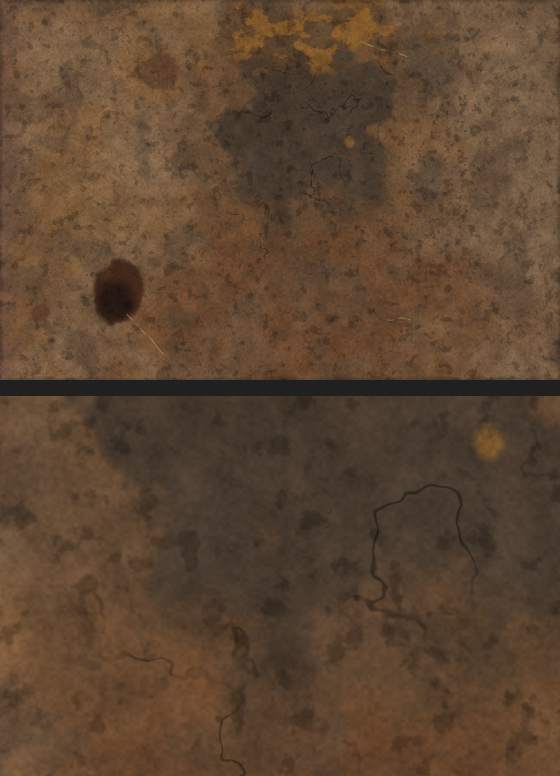
Top: the whole. Bottom: its middle third, enlarged.
This texture is drawn by a Shadertoy shader. Its source:

```glsl
// A weathered brown leather or rusted sheet with a large soot stain, a burn and flaked ochre.
// Layered fbm noise tints the ground; noise-warped ellipses make stains, and cell grids
// scatter the spots. Ridged noise draws cracks, and fine value noise adds grain.

float hash(vec2 p) {
    vec3 q = fract(vec3(p.xyx) * 0.1031);
    q += dot(q, q.yzx + 33.33);
    return fract((q.x + q.y) * q.z);
}

float noise(vec2 p) {
    vec2 i = floor(p), f = fract(p);
    f = f * f * (3.0 - 2.0 * f);
    return mix(mix(hash(i), hash(i + vec2(1, 0)), f.x),
               mix(hash(i + vec2(0, 1)), hash(i + vec2(1, 1)), f.x), f.y);
}

float fbm(vec2 p) {
    float sum = 0.0, amp = 0.5;
    for (int i = 0; i < 5; i++) {
        sum += amp * noise(p);
        p = mat2(1.6, 1.2, -1.2, 1.6) * p + 17.3;
        amp *= 0.5;
    }
    return sum / 0.97;
}

// Ellipse with a ragged outline: 1 inside, 0 outside
float blot(vec2 p, vec2 center, vec2 radius, float ragged, float soft) {
    float warp = fbm(p * 13.0 + center * 40.0) - 0.5;
    float d = length((p - center) / radius) - 1.0 + ragged * warp;
    return 1.0 - smoothstep(-soft, soft, d);
}

// One round speck per cell, kept with the given chance
float specks(vec2 p, float scale, float chance) {
    p = p * scale + 0.35 * vec2(noise(p * scale * 2.5), noise(p * scale * 2.5 + 50.0));
    vec2 cell = floor(p);
    vec2 center = 0.3 + 0.4 * vec2(hash(cell + 3.1), hash(cell + 8.7));
    float radius = mix(0.07, 0.24, hash(cell + 21.0));
    float disc = 1.0 - smoothstep(radius * 0.6, radius * 1.2, length(fract(p) - center));
    return disc * step(hash(cell + 40.0), chance);
}

// Thin tapered scratch from a to b, broken up by noise
float scratch(vec2 p, vec2 a, vec2 b) {
    p.y += 0.008 * (noise(p * 35.0) - 0.5);
    float t = clamp(dot(p - a, b - a) / dot(b - a, b - a), 0.0, 1.0);
    float d = length(p - mix(a, b, t));
    return (1.0 - smoothstep(0.0005, 0.0032, d)) * smoothstep(0.2, 0.6, noise(p * 70.0));
}

void mainImage(out vec4 fragColor, in vec2 fragCoord) {
    vec2 p = fragCoord / iResolution.y;
    float width = iResolution.x / iResolution.y;
    float broad = fbm(p * 3.0 + 4.0);
    float mottle = fbm(p * 9.0 + 31.0);
    float fine = fbm(p * 32.0 + 70.0);

    // Ground: tan, with warm rust to the left and below, greyer to the right
    vec3 color = mix(vec3(0.41, 0.305, 0.215), vec3(0.51, 0.395, 0.285),
                     smoothstep(0.3, 0.7, 0.5 * broad + 0.5 * mottle));
    float rust = smoothstep(0.45, 0.68, fbm(p * 5.0 + 90.0) + 0.1 * (1.0 - p.x));
    color = mix(color, vec3(0.49, 0.335, 0.19), 0.6 * rust);
    color = mix(color, vec3(0.45, 0.365, 0.28), 0.55 * smoothstep(0.85, 1.45, p.x + 0.4 * (broad - 0.5)));
    float lower = blot(p, vec2(0.82, 0.2), vec2(0.45, 0.32), 0.8, 0.7);
    color = mix(color, vec3(0.38, 0.265, 0.18), 0.6 * lower);
    color = mix(color, vec3(0.40, 0.24, 0.14), 0.45 * lower * smoothstep(0.48, 0.64, fbm(p * 8.0)));
    color = mix(color, vec3(0.50, 0.39, 0.28), 0.4 * blot(p, vec2(0.32, 0.48), vec2(0.24, 0.2), 1.2, 0.6));

    // Small dull patches and dark specks, densest right of the stain
    float patches = smoothstep(0.56, 0.66, fbm(p * 11.0 + 140.0));
    color = mix(color, vec3(0.34, 0.265, 0.205), 0.5 * patches);
    float crowd = blot(p, vec2(1.08, 0.62), vec2(0.18, 0.28), 0.6, 0.5);
    for (int i = 0; i < 3; i++) {
        float scale = 14.0 * exp2(float(i));
        float dots = specks(p + float(i) * 5.3, scale, 0.1 + 0.4 * crowd);
        color = mix(color, vec3(0.27, 0.205, 0.16), dots * (0.35 + 0.25 * crowd));
    }
    float grey = blot(p, vec2(0.50, 0.59), vec2(0.045, 0.045), 1.4, 0.25)
               + blot(p, vec2(1.13, 0.53), vec2(0.035, 0.06), 1.4, 0.3)
               + blot(p, vec2(1.07, 0.79), vec2(0.10, 0.09), 1.4, 0.5);
    color = mix(color, vec3(0.33, 0.27, 0.215), 0.6 * min(grey, 1.0));
    color = mix(color, vec3(0.35, 0.235, 0.17), 0.7 * blot(p, vec2(0.42, 0.81), vec2(0.05, 0.04), 1.6, 0.15));
    color = mix(color, vec3(0.34, 0.20, 0.15), 0.6 * blot(p, vec2(0.11, 0.18), vec2(0.025, 0.025), 1.5, 0.25));

    // Large soot stain: crisp above, fading out below, with a rusty fringe
    float fade = mix(0.4, 0.09, smoothstep(0.42, 0.62, p.y));
    float halo = blot(p, vec2(0.80, 0.66), vec2(0.27, 0.27), 1.3, 0.3);
    float soot = blot(p, vec2(0.81, 0.66), vec2(0.205, 0.225), 1.2, fade);
    color = mix(color, vec3(0.37, 0.27, 0.185), 0.6 * halo);
    color = mix(color, vec3(0.275, 0.225, 0.18) + 0.06 * (mottle - 0.5), 0.92 * soot);
    float ridge = abs(fbm(p * 8.0 + 210.0) - 0.5);
    float crack = (1.0 - smoothstep(0.002, 0.014, ridge)) * smoothstep(0.4, 0.6, noise(p * 12.0));
    color *= 1.0 - crack * (0.08 + 0.27 * halo);

    // Flaked ochre over the dark band near the top
    float band = blot(p, vec2(0.80, 0.91), vec2(0.27, 0.085), 1.3, 0.35);
    color = mix(color, vec3(0.32, 0.23, 0.15), 0.65 * band);
    float flakes = smoothstep(0.5, 0.6, fbm(p * vec2(19.0, 27.0) + 11.0));
    color = mix(color, vec3(0.55, 0.37, 0.16), 0.75 * band * flakes);
    color = mix(color, vec3(0.56, 0.39, 0.18), 0.7 * blot(p, vec2(0.92, 0.625), vec2(0.012, 0.014), 1.0, 0.4));

    // Burn mark with a darker, lopsided core
    float burn = blot(p, vec2(0.31, 0.225), vec2(0.062, 0.062), 1.3, 0.14);
    float core = blot(p, vec2(0.295, 0.21), vec2(0.045, 0.05), 1.6, 0.5);
    color = mix(color, vec3(0.25, 0.145, 0.095), 0.85 * burn);
    color = mix(color, vec3(0.12, 0.075, 0.07), 0.8 * core);

    // Pale scratches, worn edges and grain
    float scratches = scratch(p, vec2(0.335, 0.172), vec2(0.43, 0.07))
                    + scratch(p, vec2(1.0, 0.16), vec2(1.08, 0.16))
                    + scratch(p, vec2(0.95, 0.89), vec2(1.07, 0.85));
    color = mix(color, vec3(0.62, 0.50, 0.36), 0.6 * min(scratches, 1.0));
    color = mix(color, vec3(0.43, 0.31, 0.25), 0.6 * (1.0 - smoothstep(0.01, 0.07, p.x + 0.04 * (mottle - 0.5))));
    float border = min(min(p.x, width - p.x), min(p.y, 1.0 - p.y));
    color *= mix(0.82, 1.0, smoothstep(0.0, 0.012, border + 0.01 * (fine - 0.5)));
    float grain = 0.5 * noise(p * 170.0) + 0.5 * noise(p * 330.0 + 9.0) - 0.5;
    color *= 1.0 + 0.24 * grain + 0.34 * (fine - 0.5);
    color *= 1.0 - 0.2 * smoothstep(0.6, 0.75, fbm(p * 50.0 + 5.0));
    fragColor = vec4(color, 1.0);
}
```
